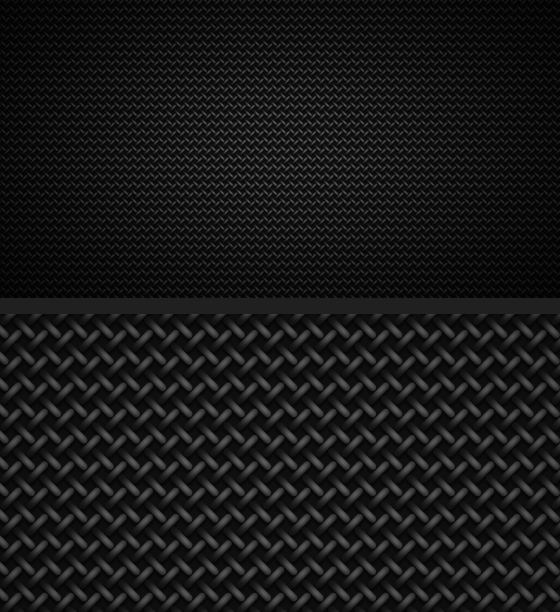
Top: the whole. Bottom: its middle third, enlarged.
Write a Shadertoy shader that draws this pattern.

```glsl
const float COLUMNS = 64.0;                  // tiles across the canvas
const float ROWS = 34.0;                     // tiles down the canvas
const vec2 WEAVE_PHASE = vec2(0.25, 0.35);   // offset in tiles
const float STRAND_HALF_LENGTH = 0.39;       // in tile heights
const float STRAND_RADIUS = 0.14;
const float RISING_LIGHT = 0.29;
const float FALLING_LIGHT = 0.31;
const float HIGHLIGHT_SHIFT = 0.19;          // gathers highlights into rows
const float GROUND_LIGHT = 0.06;
const float SHADOW_DEPTH = 0.55;
const vec2 VIGNETTE_SCALE = vec2(2.2, 1.9);
const float EDGE_LIGHT = 0.08;
const vec3 TINT = vec3(1.0);

// Offset from the nearest tile centre, in tile heights
vec2 tileOffset(vec2 p, vec2 tile) {
    return (fract(p / tile + 0.5) - 0.5) * tile;
}

// Coordinates along and across a strand that follows the tile diagonal
vec2 strandAxes(vec2 p, vec2 tile, float slope) {
    vec2 direction = normalize(vec2(tile.x, slope * tile.y));
    return vec2(dot(p, direction), dot(p, vec2(-direction.y, direction.x)));
}

float capsuleDistance(vec2 axes) {
    float beyondEnd = max(abs(axes.x) - STRAND_HALF_LENGTH, 0.0);
    return length(vec2(beyondEnd, axes.y)) - STRAND_RADIUS;
}

// Rounded strand with a soft ridge, dim where it dives under
float strandShade(vec2 axes, float shift) {
    float along = (axes.x - shift) / (STRAND_HALF_LENGTH + STRAND_RADIUS);
    float across = axes.y / STRAND_RADIUS - 0.2;
    return exp(-2.0 * along * along - 0.9 * across * across);
}

// Paint one set of parallel strands over the ground
float paintStrand(float ground, vec2 p, vec2 tile, float slope, float light, float blur) {
    vec2 axes = strandAxes(tileOffset(p, tile), tile, slope);
    float coverage = 1.0 - smoothstep(-blur, blur, capsuleDistance(axes));
    float shade = GROUND_LIGHT + light * strandShade(axes, HIGHLIGHT_SHIFT);
    return mix(ground, shade, coverage);
}

// Soft shadow cast below a strand
float strandShadow(vec2 p, vec2 tile, float slope) {
    vec2 local = tileOffset(p + vec2(0.0, 0.1), tile);
    float distanceToStrand = capsuleDistance(strandAxes(local, tile, slope));
    return 1.0 - SHADOW_DEPTH * (1.0 - smoothstep(-0.05, 0.12, distanceToStrand));
}

void mainImage(out vec4 fragColor, in vec2 fragCoord) {
    vec2 uv = fragCoord / iResolution.xy;
    float tileHeight = iResolution.y / ROWS;
    vec2 tile = vec2(iResolution.x / (COLUMNS * tileHeight), 1.0);
    float blur = 0.7 / tileHeight;

    // Two strand sets half a tile apart form the diagonal weave
    vec2 p = fragCoord / tileHeight + WEAVE_PHASE * tile;
    vec2 q = p + 0.5 * tile;
    float light = GROUND_LIGHT * strandShadow(p, tile, 1.0) * strandShadow(q, tile, -1.0);
    light = paintStrand(light, p, tile, 1.0, RISING_LIGHT, blur);
    light = paintStrand(light, q, tile, -1.0, FALLING_LIGHT, blur);

    // Central glow fading towards the borders
    vec2 fromCentre = (uv - 0.5) * VIGNETTE_SCALE;
    float glow = mix(EDGE_LIGHT, 1.0, exp(-dot(fromCentre, fromCentre)));

    fragColor = vec4(TINT * light * glow, 1.0);
}
```
